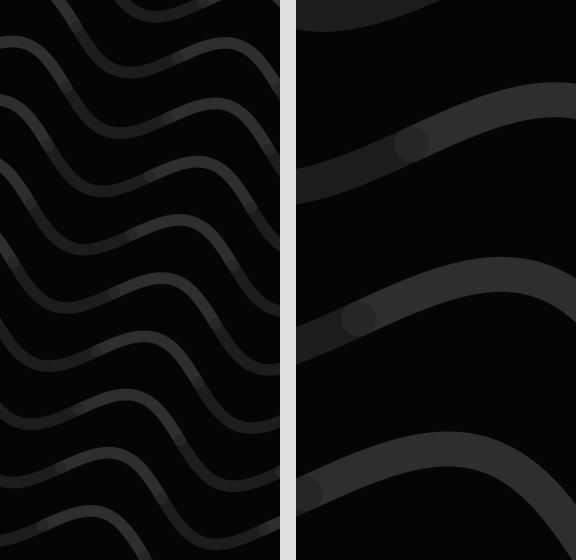
Left: the whole. Right: its middle third, enlarged.
Reproduce this pattern procedurally as a WebGL 1 fragment shader.

```glsl
precision mediump float;

// Tilted rows of thick waves on near-black: light crests alternate with dim troughs.
// Each half wave is a round-capped stroke, drawn from the distance to a cosine arc;
// the dim strokes lie translucently over the light caps, and one row is slipped.

uniform vec2 u_resolution;

const float PI = 3.14159265;

// Lengths are in canvas widths
const float TILT = 0.2967;
const float PERIOD = 0.757;
const float ROW_GAP = 0.2174;
const float AMPLITUDE = 0.107;
const float HALF_WIDTH = 0.0208;
const vec2 WAVE_START = vec2(0.4714, 1.1615);

const float SLIPPED_ROW = 3.0;
const float SLIP = -0.029;

const vec3 BACKGROUND = vec3(0.02);
const vec3 CREST_COLOR = vec3(0.18);
const vec3 TROUGH_COLOR = vec3(0.14);
const float TROUGH_OPACITY = 0.75;

// Wraps x into a period centred on zero
float wrapCentered(float x, float period) {
  return mod(x + 0.5 * period, period) - 0.5 * period;
}

// Distance to one cosine hump, found by projecting onto its tangent repeatedly
float humpDistance(vec2 p, float period, float amplitude) {
  float k = 2.0 * PI / period;
  float limit = 0.25 * period;
  float s = clamp(p.x, -limit, limit);
  for (int i = 0; i < 7; i++) {
    vec2 tangent = vec2(1.0, -amplitude * k * sin(k * s));
    vec2 offset = p - vec2(s, amplitude * cos(k * s));
    s = clamp(s + dot(offset, tangent) / dot(tangent, tangent), -limit, limit);
  }
  return length(p - vec2(s, amplitude * cos(k * s)));
}

// Antialiased coverage of a stroke
float strokeMask(float dist, float halfWidth, float pixel) {
  return clamp(0.5 + (halfWidth - dist) / pixel, 0.0, 1.0);
}

// Slides a single row along its own direction
float rowShift(float row) {
  return abs(row - SLIPPED_ROW) < 0.5 ? SLIP : 0.0;
}

void main() {
  float pixel = 1.0 / u_resolution.x;
  vec2 p = gl_FragCoord.xy * pixel - WAVE_START;

  // Axes along and across the tilted rows
  float c = cos(TILT);
  float s = sin(TILT);
  p = vec2(c * p.x - s * p.y, s * p.x + c * p.y);

  float nearestRow = floor(p.y / ROW_GAP + 0.5);
  float crestDist = 1.0;
  float troughDist = 1.0;

  // Tall waves reach into the neighbouring rows
  for (int i = -1; i <= 1; i++) {
    float row = nearestRow + float(i);
    float x = p.x - rowShift(row) - 0.25 * PERIOD;
    float y = p.y - row * ROW_GAP;
    vec2 crest = vec2(wrapCentered(x, PERIOD), y);
    vec2 trough = vec2(wrapCentered(x - 0.5 * PERIOD, PERIOD), -y);
    crestDist = min(crestDist, humpDistance(crest, PERIOD, AMPLITUDE));
    troughDist = min(troughDist, humpDistance(trough, PERIOD, AMPLITUDE));
  }

  // Light crests first, then translucent troughs
  vec3 color = mix(BACKGROUND, CREST_COLOR, strokeMask(crestDist, HALF_WIDTH, pixel));
  float troughMask = strokeMask(troughDist, HALF_WIDTH, pixel);
  color = mix(color, TROUGH_COLOR, TROUGH_OPACITY * troughMask);

  gl_FragColor = vec4(color, 1.0);
}
```
